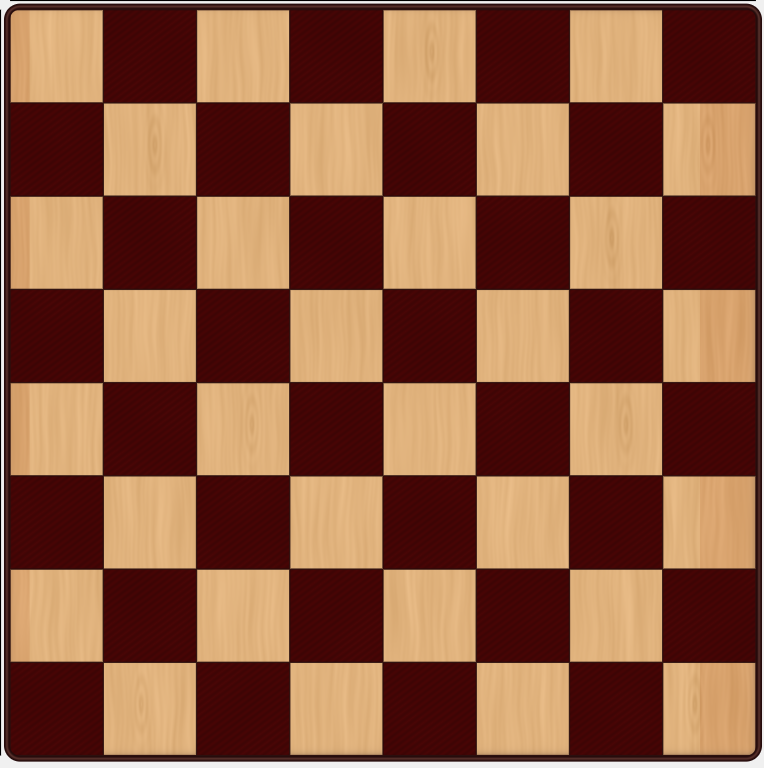
Write a Shadertoy shader that draws this pattern.

```glsl
const float CELLS = 8.0;
const float CELL_SIZE = 0.1214;
const vec2 BOARD_CENTER = vec2(0.4987, 0.5018);
const float FRAME_HALF = 0.4935;
const float FRAME_RADIUS = 0.021;
const float FIELD_HALF = 0.4857;
const float FIELD_RADIUS = 0.013;
const float SEAM_HALF = 0.0009;
const float RULE_WIDTH = 0.0014;
const float HATCH_PERIOD = 0.0068;
const float KNOT_CHANCE = 0.16;

const vec3 PAPER = vec3(0.94);
const vec3 MAHOGANY = vec3(0.26, 0.02, 0.02);
const vec3 MAPLE = vec3(0.88, 0.70, 0.49);
const vec3 AMBER = vec3(0.85, 0.64, 0.43);
const vec3 SHADOW = vec3(0.14, 0.04, 0.04);
const vec3 RIM = vec3(0.33, 0.18, 0.16);
const vec3 WORN_EDGE = vec3(0.65, 0.50, 0.36);

float hash(vec2 p) {
    vec3 q = fract(p.xyx * 0.1031);
    q += dot(q, q.yzx + 33.33);
    return fract((q.x + q.y) * q.z);
}

vec2 gradient(vec2 lattice) {
    float angle = 6.2832 * hash(lattice);
    return vec2(cos(angle), sin(angle));
}

float gradientNoise(vec2 p) {
    vec2 i = floor(p), f = p - i;
    vec2 u = f * f * f * (f * (f * 6.0 - 15.0) + 10.0);
    vec2 e = vec2(0.0, 1.0);
    float low = mix(dot(gradient(i), f), dot(gradient(i + e.yx), f - e.yx), u.x);
    float high = mix(dot(gradient(i + e), f - e), dot(gradient(i + 1.0), f - 1.0), u.x);
    return mix(low, high, u.y);
}

float roundedBox(vec2 p, float halfSize, float radius) {
    vec2 q = abs(p) - halfSize + radius;
    return length(max(q, 0.0)) + min(max(q.x, q.y), 0.0) - radius;
}

// Antialiased coverage of the region where d is negative
float cover(float d, float pixel) {
    return clamp(0.5 - d / pixel, 0.0, 1.0);
}

vec3 lightWood(vec2 f, vec2 id, float pixel) {
    vec2 seed = id * vec2(37.0, 19.0) + 11.0;
    float x = f.x + 0.05 * gradientNoise(f * vec2(3.0, 1.5) + seed);
    float grain = 0.035 * gradientNoise(vec2(x * 7.0, f.y * 0.6) + seed)
                + 0.040 * gradientNoise(vec2(x * 24.0, f.y * 0.9) + seed.yx);

    // Occasional elongated knot
    float chance = hash(seed + 5.0);
    vec2 knotCenter = vec2(mix(0.3, 0.8, hash(seed + 9.0)), 0.55);
    float r = length((f - knotCenter) * vec2(11.0, 2.6));
    grain -= step(chance, KNOT_CHANCE) * exp(-r * r) * (0.035 + 0.025 * sin(r * 11.0));

    // Darker planks along the left and right sides of the board
    float edge = pixel / CELL_SIZE;
    float leftPlank = cover(f.x - 0.21, edge) * step(id.x, 0.5);
    float rightPlank = cover(0.40 - f.x, edge) * step(CELLS - 1.5, id.x);
    vec3 base = mix(MAPLE, AMBER, max(leftPlank, rightPlank));
    return base + grain * vec3(0.9, 1.0, 1.1);
}

vec3 darkWood(vec2 p) {
    float hatch = sin(6.2832 * dot(p, vec2(-0.6, 0.8)) / HATCH_PERIOD);
    float cloud = gradientNoise(p * 14.0);
    return MAHOGANY * (1.0 + 0.07 * hatch + 0.06 * cloud);
}

void mainImage(out vec4 fragColor, in vec2 fragCoord) {
    float pixel = 1.0 / iResolution.y;
    vec2 uv = fragCoord * pixel;
    vec2 p = uv - BOARD_CENTER;

    // Checker cells
    vec2 q = p / CELL_SIZE + 0.5 * CELLS;
    vec2 id = clamp(floor(q), 0.0, CELLS - 1.0);
    vec2 f = q - id;
    vec2 seamDist = (0.5 - abs(fract(q) - 0.5)) * CELL_SIZE;
    vec2 parity = 1.0 - 2.0 * mod(id, 2.0);
    vec2 side = parity * clamp(2.0 * seamDist / pixel, 0.0, 1.0);
    float darkness = 0.5 + 0.5 * side.x * side.y;

    // Worn border on the light cells, heavier toward lower right
    float field = roundedBox(p, FIELD_HALF, FIELD_RADIUS);
    float wear = exp(min(field, 0.0) / 0.0035);
    wear *= 0.55 + 0.35 * clamp((p.x - p.y) / FIELD_HALF, -1.0, 1.0);
    vec3 light = mix(lightWood(f, id, pixel), WORN_EDGE, wear);
    vec3 color = mix(light, darkWood(p), darkness);

    // Seams between cells
    float seam = cover(min(seamDist.x, seamDist.y) - SEAM_HALF, pixel);
    color = mix(color, SHADOW, 0.85 * seam);

    // Bevelled frame
    float outer = roundedBox(p, FRAME_HALF, FRAME_RADIUS);
    float rim = exp(-pow((outer + 0.0038) / 0.0017, 2.0));
    vec3 frame = mix(SHADOW, RIM, rim);
    color = mix(frame, color, cover(field, pixel));

    // Paper with thin rules along the top and left
    vec2 span = abs(p) - 0.5 * CELLS * CELL_SIZE;
    float topRule = cover(max(span.x, 1.0 - RULE_WIDTH - uv.y), pixel);
    float leftRule = cover(max(span.y, uv.x - RULE_WIDTH), pixel);
    vec3 paper = PAPER * (1.0 - max(topRule, leftRule));
    color = mix(paper, color, cover(outer, pixel));

    fragColor = vec4(color, 1.0);
}
```
